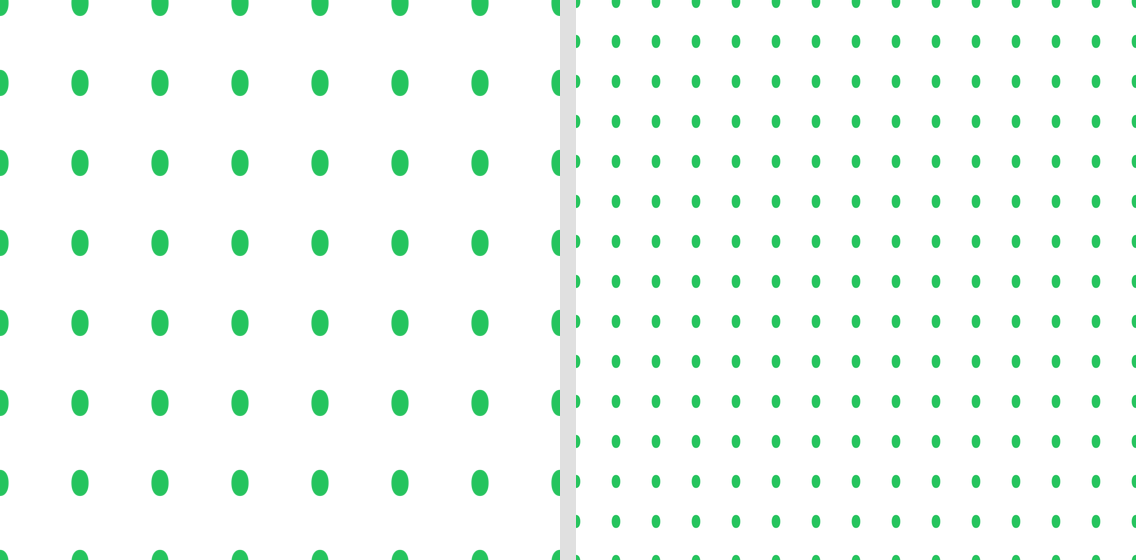
Left: one tile. Right: repeated 2 by 2.
Write a WebGL 1 fragment shader that draws this pattern.

```glsl
precision highp float;
// Regular grid of small upright green ovals on white.

uniform vec2 u_resolution;

#define REPEATS 7.0                       // ovals across and down
#define OVAL_RADII vec2(0.0153, 0.0233)   // half width and half height
#define GRID_SHIFT vec2(0.0, -0.0052)     // offset of the oval centres
#define ROUNDNESS 2.2                     // 2.0 is an ellipse, higher is squarer
#define OVAL_COLOR vec3(0.15, 0.77, 0.37)
#define PAPER_COLOR vec3(1.0)

// Approximate signed distance to a superellipse: (f - 1) / |gradient of f|.
float ovalDistance(vec2 p, vec2 radii) {
  vec2 q = max(abs(p) / radii, vec2(0.001));
  vec2 powers = pow(q, vec2(ROUNDNESS));
  float f = pow(powers.x + powers.y, 1.0 / ROUNDNESS);
  vec2 gradient = pow(q / f, vec2(ROUNDNESS - 1.0)) / radii;
  return (f - 1.0) / length(gradient);
}

void main() {
  vec2 uv = gl_FragCoord.xy / u_resolution;
  float pixel = 1.0 / min(u_resolution.x, u_resolution.y);

  // Offset from the nearest oval centre, in canvas units
  vec2 cell = (uv - GRID_SHIFT) * REPEATS;
  vec2 local = (fract(cell + 0.5) - 0.5) / REPEATS;

  // Smooth edge about one pixel wide
  float d = ovalDistance(local, OVAL_RADII);
  float coverage = 1.0 - smoothstep(-0.75 * pixel, 0.75 * pixel, d);

  gl_FragColor = vec4(mix(PAPER_COLOR, OVAL_COLOR, coverage), 1.0);
}
```
